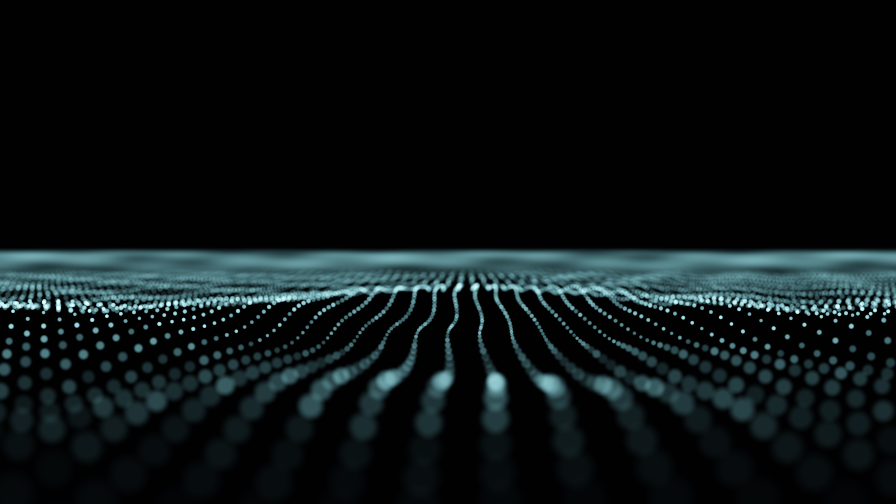
A Shadertoy shader for this background:

```glsl
// A rolling sheet of glowing dots seen in perspective under a black sky.
// Each pixel walks the lattice rows, projects the nearest two dots of each
// and adds their defocused discs; a layered-sine haze forms the far edge.

const float HORIZON = 0.507;      // height of the far edge
const float VANISH_X = 0.037;     // vanishing point, right of centre
const float CAMERA_HEIGHT = 2.8;  // in column spacings
const float ROW_STEP = 0.6;       // in column spacings
const int ROW_NEAR = 7;
const int ROW_FAR = 108;
const float FOCUS_DEPTH = 16.0;
const float NEAR_BLUR = 0.5;
const float FAR_BLUR = 0.1;
const float DOT_RADIUS = 0.0036;
const float DOT_GLOW = 1.75;
const float HAZE_GLOW = 0.85;
const vec3 SKY = vec3(0.003, 0.004, 0.008);
const vec3 TEAL = vec3(0.53, 0.95, 1.0);

float hash(vec2 p) {
    return fract(sin(dot(p, vec2(127.1, 311.7))) * 4375.85);
}

float bump(float t) {
    return exp(-t * t);
}

// Short ridge close to the camera
float nearRidge(vec2 p) {
    return bump((p.y - 9.0 + 0.05 * p.x) / 1.4) * bump(p.x / 5.0);
}

// Long ridge that bends toward the camera at both sides
float farRidge(vec2 p) {
    float crest = 27.0 - 10.0 * smoothstep(2.0, 14.0, abs(p.x));
    return bump((p.y - crest) / 5.0);
}

float elevation(vec2 p) {
    float roughness = 0.05 + 0.07 * smoothstep(2.0, 10.0, abs(p.x));
    float ripple = sin(0.9 * p.y + 0.55 * p.x) + sin(0.47 * p.y - 0.8 * p.x);
    return 0.33 * nearRidge(p) + 0.72 * farRidge(p) + roughness * ripple
         - 0.25 * smoothstep(8.5, 5.5, p.y);
}

// Light of one dot; view is measured from the vanishing point
float dotLight(vec2 view, vec2 cell, float pixel) {
    float z = cell.y;
    float lift = elevation(cell);
    float gap = CAMERA_HEIGHT - lift;
    float sway = 0.1 * sin(0.7 * z + 0.5 * cell.x);
    vec2 centre = vec2(cell.x + sway, -gap) / z;

    float defocus = 1.0 / z - 1.0 / FOCUS_DEPTH;
    float radius = DOT_RADIUS
                 + (defocus > 0.0 ? NEAR_BLUR : -FAR_BLUR) * defocus;
    float disc = smoothstep(radius + 0.5 * pixel, 0.4 * radius,
                            length(view - centre));

    // Wider discs are dimmer, and crowded distant rows share their light
    float spread = DOT_RADIUS / radius;
    float crowding = min(1.0, 0.85 * gap / (z * z * radius));
    float flank = smoothstep(3.0, 10.0, abs(cell.x)) * smoothstep(7.0, 11.0, z);
    float relief = max(0.1, 0.5 + 0.8 * lift + 0.3 * flank)
                 + 1.5 * nearRidge(cell);
    float sparkle = 0.55 + 0.9 * hash(cell);
    float fade = smoothstep(1.5, 9.0, z) * smoothstep(64.0, 48.0, z);
    return DOT_GLOW * disc * spread * crowding * relief * sparkle * fade;
}

// Blurred, patchy strip where single dots can no longer be told apart
float farHaze(vec2 view) {
    float drop = -view.y;
    float strip = smoothstep(-0.003, 0.016, drop)
                * (1.0 - smoothstep(0.02, 0.066, drop));
    float patches = sin(view.x * 8.0 + drop * 110.0 + 0.6)
                  + 0.7 * sin(view.x * 19.0 - drop * 170.0 + 1.3)
                  + 0.5 * sin(view.x * 43.0 + drop * 90.0);
    return HAZE_GLOW * strip * (0.9 + 0.22 * patches);
}

void mainImage(out vec4 fragColor, in vec2 fragCoord) {
    float pixel = 1.0 / iResolution.y;
    float aspect = iResolution.x * pixel;
    vec2 view = fragCoord * pixel - vec2(0.5 * aspect + VANISH_X, HORIZON);

    float light = farHaze(view);

    // Two columns bracket the pixel on every row
    if (view.y < 0.03) {
        for (int row = ROW_NEAR; row <= ROW_FAR; row++) {
            float z = float(row) * ROW_STEP;
            float column = floor(view.x * z + 0.5) - 0.5;
            light += dotLight(view, vec2(column, z), pixel);
            light += dotLight(view, vec2(column + 1.0, z), pixel);
        }
    }

    // Exponential response turns teal toward white in the brightest spots
    vec3 color = SKY + 1.0 - exp(-light * TEAL);
    fragColor = vec4(color, 1.0);
}
```
